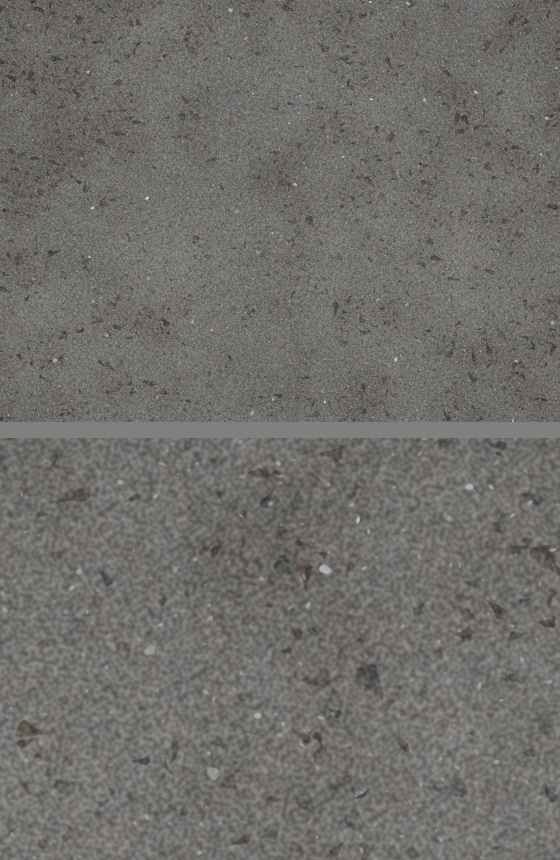
Top: the whole. Bottom: its middle third, enlarged.
Give the GLSL for this texture, as a Shadertoy shader.

```glsl
// Grey sandy seabed strewn with dark conical shells, pebbles and pale flecks.
// Gradient noise gives the sand and its drifts; jittered cell grids scatter
// tapered cones and oval specks, with the cones gathered in loose clusters.

#define SAND_COLOR   vec3(0.456, 0.450, 0.438)
#define SHELL_GREY   vec3(0.265, 0.265, 0.265)
#define SHELL_BROWN  vec3(0.325, 0.280, 0.250)
#define FLECK_COLOR  vec3(0.680, 0.700, 0.710)
#define SHELL_CELL   0.035
#define PEBBLE_CELL  0.015
#define FLECK_CELL   0.016
#define SHELL_SHARE  0.36
#define GRAIN_SCALE  250.0
#define GRAIN_DEPTH  0.140
#define TINT_DEPTH   0.024
#define EDGE_SHADE   0.050

vec4 hash4(vec2 p) {
    vec4 q = fract(p.xyxy * vec4(0.1031, 0.1030, 0.0973, 0.1099));
    q += dot(q, q.wzxy + 33.33);
    return fract((q.xxyz + q.yzzw) * q.zywx);
}

float cornerSlope(vec2 cell, vec2 offset) {
    float angle = 6.2832 * hash4(cell + 57.0).x;
    return dot(vec2(cos(angle), sin(angle)), offset);
}

float gradientNoise(vec2 p) {
    vec2 i = floor(p), f = fract(p), e = vec2(0.0, 1.0);
    vec2 u = f * f * f * (f * (f * 6.0 - 15.0) + 10.0);
    return mix(mix(cornerSlope(i, f), cornerSlope(i + e.yx, f - e.yx), u.x),
               mix(cornerSlope(i + e, f - e), cornerSlope(i + 1.0, f - 1.0), u.x), u.y);
}

vec2 turn(vec2 p, float angle) {
    float c = cos(angle), s = sin(angle);
    return vec2(c * p.x + s * p.y, c * p.y - s * p.x);
}

// Crowding of shells: patchy, stronger toward the top and both sides
float crowding(vec2 p, float aspect) {
    float side = abs(p.x / aspect - 0.5) * 2.0;
    float trend = 1.0 * (p.y - 0.5) + 0.7 * (side - 0.5);
    float patches = gradientNoise(p * 3.1 + 4.0) + 1.2 * gradientNoise(p * 9.5 + 21.0);
    return clamp(0.8 + trend + 2.3 * patches, 0.16, 2.5);
}

// Oval specks: x is coverage, y is a random value of the topmost speck
vec2 specks(vec2 p, float cell, float share, float radius, float soft, float seed) {
    vec2 result = vec2(0.0), home = floor(p / cell);
    for (int y = -1; y <= 1; y++)
    for (int x = -1; x <= 1; x++) {
        vec2 id = home + vec2(x, y);
        vec4 place = hash4(id + seed), look = hash4(id + seed + 131.0);
        if (place.z > share) continue;
        vec2 q = turn(p - (id + place.xy) * cell, 6.2832 * look.x);
        q.y *= 1.0 + 0.8 * look.y;
        float size = radius * mix(0.45, 1.0, look.z * look.z);
        float cover = 1.0 - smoothstep(-soft, soft, length(q) - size);
        if (cover > result.x) result = vec2(cover, look.w);
    }
    return result;
}

// Tapered shells with one dark flank and one lit flank
vec3 addShells(vec3 color, vec2 p, float cell, float density, float soft, float seed) {
    vec2 home = floor(p / cell);
    for (int y = -1; y <= 1; y++)
    for (int x = -1; x <= 1; x++) {
        vec2 id = home + vec2(x, y);
        vec4 place = hash4(id + seed), look = hash4(id + seed + 271.0);
        if (place.z > density) continue;
        float len = cell * mix(0.42, 1.0, look.y * sqrt(look.y));
        float halfWidth = len * mix(0.20, 0.40, look.z);
        float angle = 6.2832 * look.x;
        angle -= 0.3 * sin(2.0 * angle);
        vec2 q = turn(p - (id + place.xy) * cell, angle);
        float along = clamp(q.x / len + 0.5, 0.0, 1.0);
        float mouth = q.x - 0.5 * len + 0.8 * q.y * q.y / halfWidth;
        float edge = max(max(abs(q.y) - halfWidth * along, mouth), -q.x - 0.5 * len);
        float cover = 1.0 - smoothstep(-soft, soft, edge);
        float flank = q.y / (halfWidth * along + soft);
        vec3 shell = mix(SHELL_GREY, SHELL_BROWN, smoothstep(0.3, 0.9, look.w));
        shell += 0.07 * flank + 0.20 * smoothstep(0.4, 0.9, flank) * step(0.6, place.w);
        color = mix(color, shell, cover * mix(0.35, 0.85, place.w));
    }
    return color;
}

void mainImage(out vec4 fragColor, in vec2 fragCoord) {
    float pixel = 1.0 / iResolution.y;
    float aspect = iResolution.x * pixel;
    vec2 p = fragCoord * pixel;
    float soft = max(0.75 * pixel, 0.0013);
    float crowd = crowding(p, aspect);

    // Sand: broad drifts, darker warm ground in the clusters, mottling
    float drift = gradientNoise(p * 2.3) + 0.6 * gradientNoise(p * 6.0 + 9.0);
    float mottle = gradientNoise(p * 22.0 + 5.0) + gradientNoise(turn(p, 0.4) * 55.0);
    float warmth = gradientNoise(turn(p, 0.9) * 130.0) + 0.6 * gradientNoise(p * 30.0 + 40.0);
    vec3 color = SAND_COLOR + 0.036 * drift + 0.022 * mottle;
    color -= vec3(0.014, 0.017, 0.020) * (crowd - 0.6);
    color += TINT_DEPTH * warmth * vec3(1.0, -0.1, -0.7);

    // Pebbles: rounded, low in contrast, some pale and some dark
    vec2 bend = vec2(gradientNoise(p * 85.0), gradientNoise(p * 85.0 + 33.0));
    vec2 bent = p + 0.003 * bend;
    vec2 pebble = specks(bent, PEBBLE_CELL, 0.5, 0.0056, soft, 300.0);
    vec3 stone = mix(vec3(0.31, 0.29, 0.28), vec3(0.53, 0.51, 0.49), pebble.y);
    color = mix(color, stone, 0.6 * pebble.x);

    // Shells: bent outlines, in two sizes
    float density = SHELL_SHARE * crowd;
    color = addShells(color, bent, SHELL_CELL * 0.55, density * 0.65, soft, 500.0);
    color = addShells(color, bent, SHELL_CELL, density, soft, 700.0);

    // Grain: fine and coarse noise on turned grids
    float grain = gradientNoise(turn(p, 0.6) * GRAIN_SCALE);
    grain += 0.55 * gradientNoise(turn(p, 1.2) * GRAIN_SCALE * 0.48 + 71.0);
    color += GRAIN_DEPTH * grain;

    // Flecks: many tiny glints and a few bright chips
    vec2 glint = specks(bent, FLECK_CELL, 0.5, 0.0024, soft, 900.0);
    vec2 chip = specks(bent, FLECK_CELL * 5.0, 0.25, 0.0058, soft, 1100.0);
    color = mix(color, FLECK_COLOR, glint.x * mix(0.2, 0.8, glint.y));
    color = mix(color, FLECK_COLOR + 0.1, chip.x * mix(0.4, 0.95, chip.y));

    // Light falling off toward the corners
    vec2 fromCentre = (p - vec2(0.5 * aspect, 0.47)) / vec2(0.5 * aspect, 0.53);
    color -= EDGE_SHADE * pow(0.5 * dot(fromCentre, fromCentre), 1.5);
    fragColor = vec4(clamp(color, 0.0, 1.0), 1.0);
}
```
